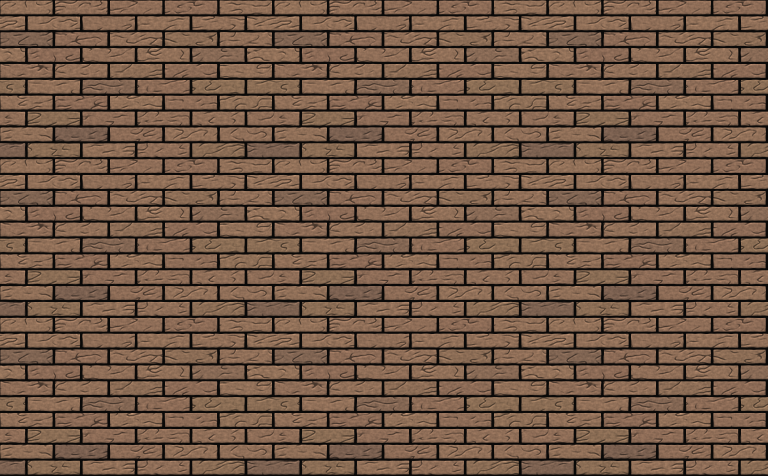
A WebGL 2 fragment shader for this texture:

```glsl
#version 300 es
precision highp float;
// Running-bond brick wall: 14 bricks across, 30 courses, dark recessed joints.
// Each brick is a rough rounded box with its own tone and noise-contour cracks;
// bricks vary in a 5 by 10 cycle, and each pixel averages a grid of samples.
uniform vec2 u_resolution;
out vec4 fragColor;

const int SAMPLES = 3;                         // per pixel side
const vec2 WALL_COUNT = vec2(14.0, 30.0);
const vec2 VARIATION_PERIOD = vec2(5.0, 10.0);
const vec2 BRICK_CELL = vec2(3.45, 1.0);       // in course heights
const vec2 JOINT_HALF = vec2(0.082, 0.066);
const vec3 MORTAR = vec3(0.040, 0.034, 0.033);
const vec3 CLAY_BROWN = vec3(0.545, 0.415, 0.335);
const vec3 CLAY_TAN = vec3(0.575, 0.445, 0.350);
const vec3 CLAY_OLIVE = vec3(0.535, 0.430, 0.325);
const vec3 CLAY_BURNT = vec3(0.430, 0.345, 0.295);
// Burnt bricks: column, course, strength
const vec3 BURNT[5] = vec3[5](vec3(1, 8, 0.6), vec3(4, 9, 0.55),
    vec3(0, 2, 0.5), vec3(1, 5, 0.35), vec3(3, 3, 0.25));

float hash(vec2 p) {
    vec3 q = fract(vec3(p.xyx) * 0.1031);
    q += dot(q, q.yzx + 33.33);
    return fract((q.x + q.y) * q.z);
}

vec2 gradient(vec2 cell) {
    float angle = 6.2832 * hash(cell);
    return vec2(cos(angle), sin(angle));
}

float gradientNoise(vec2 p) {
    vec2 i = floor(p), f = p - i;
    vec2 w = f * f * f * (f * (f * 6.0 - 15.0) + 10.0);
    vec2 e = vec2(1.0, 0.0);
    float low = mix(dot(gradient(i), f), dot(gradient(i + e), f - e), w.x);
    float high = mix(dot(gradient(i + e.yx), f - e.yx), dot(gradient(i + 1.0), f - 1.0), w.x);
    return mix(low, high, w.y);
}

float roundedBox(vec2 p, vec2 halfSize, float radius) {
    vec2 q = abs(p) - halfSize + radius;
    return length(max(q, 0.0)) + min(max(q.x, q.y), 0.0) - radius;
}

// Warped, tilted noise, stretched along the brick
float crackField(vec2 p) {
    p.y += 0.10 * gradientNoise(p * 2.3 + 70.0) - 0.2 * p.x;
    return gradientNoise(p * vec2(0.7, 2.2));
}

// Hairline cracks along masked zero contours, of even width
float cracks(vec2 p, float width) {
    vec2 e = vec2(0.03, 0.0);
    float field = crackField(p);
    vec2 slope = (vec2(crackField(p + e), crackField(p + e.yx)) - field) / e.x;
    float contour = abs(field) / max(length(slope), 0.7);
    float mask = smoothstep(-0.15, 0.2, gradientNoise(p * vec2(1.1, 1.8) + 90.0));
    return mask * (1.0 - smoothstep(0.3 * width, width, contour));
}

vec3 brickTone(vec2 id) {
    vec3 tone = mix(CLAY_BROWN, CLAY_TAN, hash(id + 3.7));
    tone = mix(tone, CLAY_OLIVE, 0.6 * smoothstep(0.72, 0.95, hash(id + 21.3)));
    for (int i = 0; i < 5; i++) {
        float found = 1.0 - step(0.5, distance(id, BURNT[i].xy));
        tone = mix(tone, CLAY_BURNT, found * BURNT[i].z);
    }
    return tone;
}

vec3 brickFace(vec2 p, vec2 id, float edge) {
    vec2 q = p + id * vec2(7.31, 5.17);
    float grain = gradientNoise(q * vec2(4.0, 7.0)) + 0.6 * gradientNoise(q * 10.0 + 31.0);
    float crack = cracks(q, 0.055);
    float lip = cracks(q + vec2(0.0, 0.09), 0.055);
    vec3 color = brickTone(id) * (1.0 + 0.17 * grain);
    color *= 1.0 - 0.48 * crack + 0.16 * lip * (1.0 - crack);
    // Bevel: light falls from above
    float bevel = smoothstep(-0.11, 0.0, edge);
    float facing = smoothstep(-0.35, 0.35, p.y);
    return color * (1.0 + bevel * mix(-0.22, 0.12, facing));
}

vec3 wallColor(vec2 uv, float blur) {
    // Courses count downward; odd ones shift by half a brick
    vec2 grid = vec2(uv.x, 1.0 - uv.y) * WALL_COUNT + vec2(0.018, 0.03);
    grid.x -= 0.5 * mod(floor(grid.y), 2.0);
    vec2 id = mod(floor(grid), VARIATION_PERIOD);
    vec2 p = (fract(grid) - 0.5) * BRICK_CELL * vec2(1.0, -1.0);

    // Slightly ragged outline
    float edge = roundedBox(p, 0.5 * BRICK_CELL - JOINT_HALF, 0.04);
    edge += 0.025 * gradientNoise(p * 2.6 + id * 9.7);
    float coverage = 1.0 - smoothstep(-blur, blur, edge);
    return mix(MORTAR, brickFace(p, id, edge), coverage);
}

void main() {
    float blur = 0.5 * WALL_COUNT.y / (u_resolution.y * float(SAMPLES));
    vec3 total = vec3(0.0);
    for (int i = 0; i < SAMPLES * SAMPLES; i++) {
        vec2 offset = (vec2(i % SAMPLES, i / SAMPLES) + 0.5) / float(SAMPLES) - 0.5;
        total += wallColor((gl_FragCoord.xy + offset) / u_resolution, blur);
    }
    fragColor = vec4(total / float(SAMPLES * SAMPLES), 1.0);
}
```
